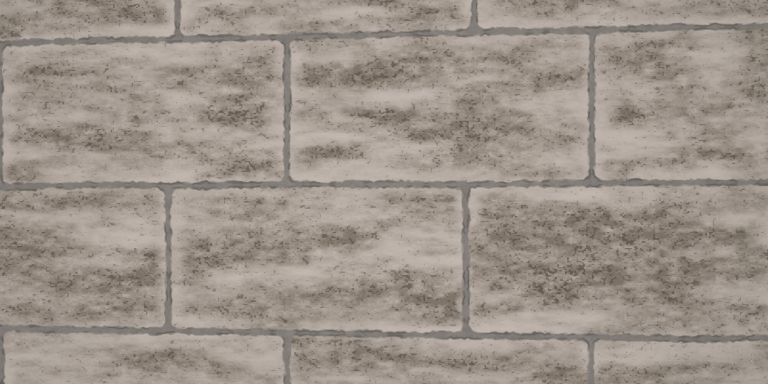
A WebGL 1 fragment shader for this texture:

```glsl
precision highp float;
uniform vec2 u_resolution;

#define PAINT vec3(0.775, 0.735, 0.702)
#define STAIN vec3(0.495, 0.455, 0.41)
#define SPECK vec3(0.33, 0.29, 0.26)
#define MORTAR vec3(0.515, 0.495, 0.475)
#define JOINT_HALF 0.0085
#define CORNER 0.016
#define ROUGHNESS 0.011
#define ROW_SHIFT 0.595
#define SPECK_AMOUNT 0.6

float hash(vec2 p) {
  vec3 q = fract(vec3(p.xyx) * 0.1031);
  q += dot(q, q.yzx + 33.33);
  return fract((q.x + q.y) * q.z);
}

float noise(vec2 p) {
  vec2 i = floor(p), f = fract(p);
  f = f * f * (3.0 - 2.0 * f);
  return mix(mix(hash(i), hash(i + vec2(1.0, 0.0)), f.x),
             mix(hash(i + vec2(0.0, 1.0)), hash(i + 1.0), f.x), f.y);
}

// Layered noise with a mean near 0.53
float fbm(vec2 p) {
  float sum = 0.0, amp = 0.5;
  for (int i = 0; i < 5; i++) {
    sum += amp * noise(p);
    p = p * 2.03 + vec2(17.1, 9.2);
    amp *= 0.55;
  }
  return sum;
}

float roundedBox(vec2 p, vec2 halfSize, float r) {
  vec2 q = abs(p) - halfSize + r;
  return length(max(q, 0.0)) + min(max(q.x, q.y), 0.0) - r;
}

void main() {
  vec2 p = gl_FragCoord.xy / u_resolution.y;
  float aa = 1.0 / u_resolution.y;

  // Running bond, with courses spreading slightly to the right
  vec2 w = p + 0.006 * (vec2(noise(p * 4.0), noise(p * 4.0 + 31.0)) - 0.5);
  float pitch = 0.371 + 0.018 * w.x;
  float course = (w.y - 0.516 - 0.004 * w.x) / pitch;
  float row = floor(course);
  float shift = mod(row, 2.0) * (ROW_SHIFT + 0.015 * (row + 1.0));
  float column = w.x * (1.375 - 0.05 * w.x) - shift;
  vec2 id = vec2(floor(column), row);
  vec2 size = vec2(1.0 / (1.375 - 0.1 * w.x), pitch);
  vec2 local = (fract(vec2(column, course)) - 0.5) * size;

  // Ragged brick outline
  float d = roundedBox(local, 0.5 * size - JOINT_HALF, CORNER);
  d += ROUGHNESS * (0.5 * noise(p * 30.0) + 0.5 * noise(p * 110.0) - 0.5);
  float brick = smoothstep(1.3 * aa, -1.3 * aa, d);

  // Thin horizontal worn streaks, fading towards the painted rim
  vec2 seed = 20.0 + id * vec2(17.3, 11.7);
  float tone = hash(id + 40.0) - 0.5;
  float streak = fbm(p * vec2(4.5, 20.0) + seed);
  float inner = smoothstep(-0.01, 0.05, -d + 0.06 * (noise(p * 13.0) - 0.5));
  float wear = smoothstep(0.06, 0.94, streak + 0.04 * tone + 0.32 * local.y);
  wear *= mix(0.3, 1.0, inner);

  // Clumped dry-brush grain and small dark pits
  float clump = fbm(p * vec2(34.0, 64.0) + seed) - 0.53;
  float fine = noise(p * vec2(200.0, 240.0) + seed);
  float patchy = fbm(p * vec2(9.0, 18.0) + 60.0) - 0.53;
  float pits = 0.5 * fine + 0.5 * noise(p * vec2(125.0, 170.0) + 77.0);
  pits = smoothstep(0.66, 0.9, pits + 0.2 * (wear - 0.5) + 0.35 * clump + 0.25 * patchy);

  vec3 face = PAINT * (0.97 + 0.04 * fbm(p * vec2(4.0, 7.0) + 90.0));
  float cover = wear * (0.92 + 1.45 * clump + 0.3 * (fine - 0.5));
  face = mix(face, STAIN, clamp(cover, 0.0, 1.0));
  face = mix(face, SPECK, SPECK_AMOUNT * pits * mix(0.3, 1.0, wear));

  // Mortar with a broken shadow along its edges
  vec3 mortar = MORTAR * (0.88 + 0.16 * fbm(p * 45.0) + 0.06 * fine);
  vec3 color = mix(mortar, face, brick);
  float lip = smoothstep(0.006, 0.0, abs(d - 0.002));
  color *= 1.0 - 0.2 * lip * smoothstep(0.4, 0.75, noise(p * vec2(45.0, 60.0) + 5.0));

  // Soft uneven light
  vec2 fromCenter = (p - vec2(0.95, 0.55)) * vec2(0.75, 1.0);
  color *= 1.01 - 0.1 * dot(fromCenter, fromCenter);
  gl_FragColor = vec4(color, 1.0);
}
```
